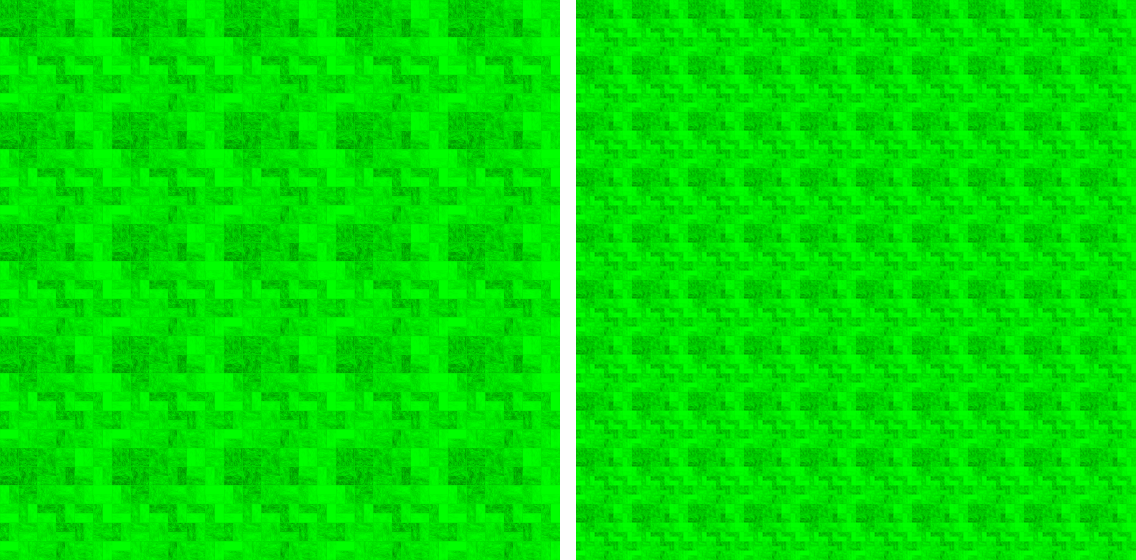
Left: one tile. Right: repeated 2 by 2.
A Shadertoy shader for this pattern:

```glsl
// Green basket-weave stone bricks with mottled tones, repeating five times each way.

const float TAU = 6.2831853;
const float REPEATS = 5.0;        // pattern repeats across the canvas
const float BLOCKS = 6.0;         // two-brick blocks per repeat
const float GROUT_HALF = 0.02;    // in blocks
const float GROUT_TONE = 0.87;
const float MEAN_TONE = 0.875;

// Integer hash to 0..1
float hash(ivec3 p) {
    uvec3 q = uvec3(p);
    uint n = q.x * 1597u + q.y * 51749u + q.z * 79193u + 1013u;
    n = (n ^ (n >> 16)) * 73244475u;
    n = (n ^ (n >> 15)) * 29986577u;
    n ^= n >> 16;
    return float(n & 65535u) / 65535.0;
}

// Slope of one lattice corner's random gradient
float corner(ivec2 cell, vec2 offset, int seed) {
    float angle = TAU * hash(ivec3(cell, seed));
    return dot(vec2(cos(angle), sin(angle)), offset);
}

float gradientNoise(vec2 p, int seed) {
    ivec2 cell = ivec2(floor(p));
    vec2 f = fract(p);
    vec2 w = f * f * f * (f * (f * 6.0 - 15.0) + 10.0);
    float low = mix(corner(cell, f, seed),
                    corner(cell + ivec2(1, 0), f - vec2(1.0, 0.0), seed), w.x);
    float high = mix(corner(cell + ivec2(0, 1), f - vec2(0.0, 1.0), seed),
                     corner(cell + ivec2(1, 1), f - vec2(1.0, 1.0), seed), w.x);
    return mix(low, high, w.y);
}

// Layered stone grain; octaves finer than a pixel fade out
float stoneGrain(vec2 p, float pixel, int seed) {
    float sum = 0.0;
    float weight = 0.7;
    float frequency = 3.0;
    for (int i = 0; i < 4; i++) {
        float visible = 1.0 - smoothstep(0.5, 1.1, frequency * pixel);
        sum += weight * visible * gradientNoise(p * frequency, seed + i);
        weight *= 0.75;
        frequency *= 2.0;
    }
    return sum;
}

// Thin line along the zero crossings of a noise field
float vein(vec2 p, float width, int seed) {
    return 1.0 - smoothstep(0.0, width, abs(gradientNoise(p, seed)));
}

// Plane wave that wraps over one repeat; direction in whole cycles
float wave(vec2 block, vec2 direction, float peak) {
    return cos(TAU * (dot(block, direction) - peak) / BLOCKS);
}

// Dark bands over one repeat: columns, rows, then diagonals
float darkBands(vec2 b) {
    float columns = 0.041 * wave(b, vec2(1, 0), 1.8) + 0.025 * wave(b, vec2(2, 0), 0.6);
    float rows = 0.030 * wave(b, vec2(0, 1), 0.4) + 0.041 * wave(b, vec2(0, 2), 1.6);
    float rising = 0.026 * wave(b, vec2(1, 1), 1.9) + 0.021 * wave(b, vec2(1, 2), 0.7)
                 + 0.024 * wave(b, vec2(1, 3), 0.3);
    float falling = 0.041 * wave(b, vec2(1, -1), 0.2) + 0.023 * wave(b, vec2(2, -2), 4.3)
                  + 0.020 * wave(b, vec2(2, -1), -0.1);
    return columns + rows + rising + falling;
}

// Tone of one brick; the two in a block differ in opposite directions
float brickTone(vec2 block, float side) {
    float random = hash(ivec3(block, 11)) - 0.5;
    float split = 0.055 * wave(block, vec2(0, 1), 0.3) + 0.13 * random;
    return MEAN_TONE - darkBands(block) - split * (2.0 * side - 1.0);
}

// Distance to the nearest edge of a 1 by 0.5 brick
float brickEdge(vec2 p) {
    vec2 d = min(p, vec2(1.0, 0.5) - p);
    return min(d.x, d.y);
}

// Stone surface within a brick; darker bricks are rougher
float stoneSurface(vec2 p, float tone, float pixel, int seed) {
    vec2 streaked = vec2(p.x * 0.65 + p.y * 0.25, p.y * 1.2 - p.x * 0.3);
    float rough = clamp((1.02 - tone) / 0.31, 0.0, 1.0);
    float grain = stoneGrain(streaked, pixel, seed) * (0.05 + 0.24 * rough);
    float crack = vein(streaked * 3.5, 0.09, seed + 7);
    float fleck = vein(streaked * 4.5, 0.07, seed + 9);
    return tone + grain + rough * (0.09 * fleck - 0.09 * crack);
}

void mainImage(out vec4 fragColor, in vec2 fragCoord) {
    vec2 uv = fragCoord / iResolution.xy;
    uv.y = 1.0 - uv.y;
    float count = REPEATS * BLOCKS;
    float pixel = count / min(iResolution.x, iResolution.y);

    // Alternate horizontal and vertical brick pairs
    vec2 grid = uv * count;
    vec2 block = mod(floor(grid), BLOCKS);
    vec2 local = fract(grid);
    bool horizontal = mod(block.x + block.y, 2.0) > 0.5;
    vec2 brick = horizontal ? local : local.yx;
    float side = floor(brick.y * 2.0);
    brick.y -= 0.5 * side;

    // Stone surface, varied per brick
    int seed = 20 + 16 * int(block.x + BLOCKS * block.y + BLOCKS * BLOCKS * side);
    float tone = stoneSurface(brick, brickTone(block, side), pixel, seed);

    // Grout joints
    float joint = 1.0 - smoothstep(GROUT_HALF - 0.5 * pixel,
                                   GROUT_HALF + 0.5 * pixel, brickEdge(brick));
    tone = mix(tone, GROUT_TONE, 0.6 * joint);

    fragColor = vec4(0.0, clamp(tone, 0.58, 1.0), 0.0, 1.0);
}
```
